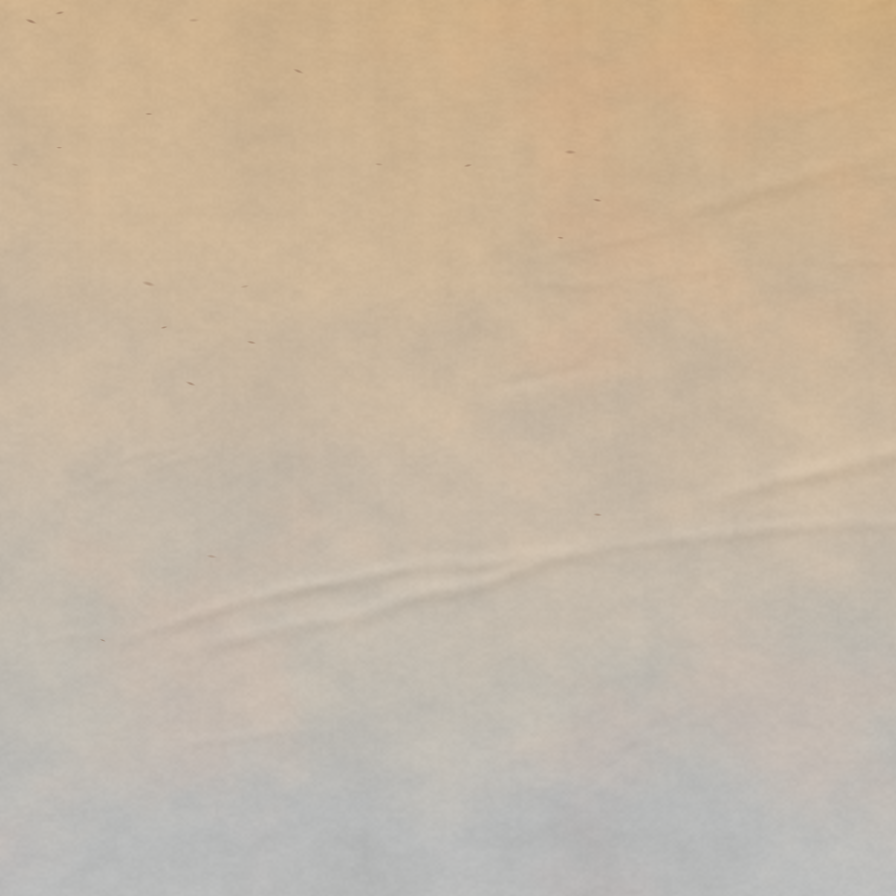
Give the GLSL for this texture, as a Shadertoy shader.

```glsl
// Smooth, softly lit hide: cool grey below warming to tan above, with
// cloudy stains, shallow rising creases, fine grain and a few dark specks.
// Built from a noise-bent colour ramp, bowed crease profiles and hashed cells.

const vec3 GREY  = vec3(0.728, 0.732, 0.730);
const vec3 STONE = vec3(0.753, 0.730, 0.690);
const vec3 SAND  = vec3(0.780, 0.722, 0.650);
const vec3 BEIGE = vec3(0.800, 0.712, 0.600);
const vec3 TAN   = vec3(0.802, 0.692, 0.552);
const vec3 OCHRE = vec3(0.790, 0.655, 0.470);
const vec3 BLUSH = vec3(0.010, -0.010, -0.012);
const vec3 SPECK = vec3(0.56, 0.42, 0.33);

const float TILT = 0.20;          // extra warmth towards the right
const float CLOUD_BEND = 0.24;    // how far stains shift the ramp
const float CLOUD_SHADE = 0.030;
const float MOTTLE_SHADE = 0.050;
const float FINE_SHADE = 0.034;
const float GRAIN = 0.030;
const float CREASE_DEPTH = 0.030;
const float SPECK_CELLS = 20.0;
const float SPECK_CHANCE = 0.20;
const int FAINT_CREASES = 22;

float hash(vec2 p) {
    return fract(sin(dot(p, vec2(127.1, 311.7))) * 43758.5453);
}

float noise(vec2 p) {
    vec2 i = floor(p), f = fract(p);
    f = f * f * (3.0 - 2.0 * f);
    return mix(mix(hash(i), hash(i + vec2(1, 0)), f.x),
               mix(hash(i + vec2(0, 1)), hash(i + vec2(1, 1)), f.x), f.y);
}

// Layered noise, centred on zero
float fbm(vec2 p) {
    float sum = -0.484, amp = 0.5;
    for (int i = 0; i < 5; i++) {
        sum += amp * noise(p);
        p = mat2(1.6, 1.2, -1.2, 1.6) * p + 17.3;
        amp *= 0.5;
    }
    return sum;
}

float ramp(float a, float b, float x) {
    return clamp((x - a) / (b - a), 0.0, 1.0);
}

// Base colour along the warmth axis, 0 = cool, 1 = warm
vec3 hideColour(float t) {
    vec3 c = mix(GREY, STONE, ramp(0.06, 0.27, t));
    c = mix(c, SAND, ramp(0.27, 0.49, t));
    c = mix(c, BEIGE, ramp(0.49, 0.73, t));
    c = mix(c, TAN, ramp(0.73, 0.95, t));
    return mix(c, OCHRE, ramp(0.95, 1.22, t));
}

// Bowed fold from a to b: shaded furrow with a lit lip above it
float crease(vec2 p, vec2 a, vec2 b, float bow, float width) {
    float s = (p.x - a.x) / (b.x - a.x);
    float y = mix(a.y, b.y, s) + 4.0 * bow * s * (1.0 - s);
    y += 0.008 * (noise(vec2(p.x * 15.0, a.y * 91.0)) - 0.5);
    float d = (p.y - y) / width;
    float fade = smoothstep(0.0, 0.3, s) * (1.0 - smoothstep(0.7, 1.0, s));
    float strength = 0.25 + 1.3 * noise(p * 14.0 + a * 40.0);
    return fade * strength * (0.7 * exp(-(d - 1.7) * (d - 1.7)) - exp(-d * d));
}

float mainCreases(vec2 p) {
    float h = crease(p, vec2(0.08, 0.255), vec2(0.70, 0.372), 0.034, 0.007);
    h += crease(p, vec2(0.16, 0.255), vec2(0.72, 0.395), -0.006, 0.008);
    h += crease(p, vec2(0.55, 0.370), vec2(1.25, 0.425), 0.006, 0.007);
    h += 0.8 * crease(p, vec2(0.68, 0.405), vec2(1.20, 0.545), -0.004, 0.009);
    h += 0.8 * crease(p, vec2(0.70, 0.740), vec2(1.20, 0.870), 0.003, 0.010);
    return h - 0.7 * crease(p, vec2(0.51, 0.545), vec2(0.69, 0.578), 0.012, 0.006);
}

// Short, barely visible wrinkles scattered along the same direction
float faintCreases(vec2 p) {
    float h = 0.0;
    for (int i = 0; i < FAINT_CREASES; i++) {
        float k = float(i);
        vec2 a = vec2(hash(vec2(k, 3.1)) * 1.1 - 0.15, hash(vec2(k, 7.7)));
        vec2 along = vec2(1.0, 0.4 * hash(vec2(k, 9.2)));
        h += crease(p, a, a + mix(0.08, 0.26, hash(vec2(k, 5.3))) * along, 0.005, 0.005);
    }
    return h;
}

// Tiny slanted marks, mostly in the upper left
float specks(vec2 p) {
    vec2 id = floor(p * SPECK_CELLS);
    vec2 centre = 0.25 + 0.5 * vec2(hash(id + 2.3), hash(id + 8.9));
    vec2 d = (fract(p * SPECK_CELLS) - centre) / SPECK_CELLS;
    d.y += d.x * mix(-0.2, 0.5, hash(id + 4.4));
    float zone = 0.08 + smoothstep(0.5, 0.8, p.y) * (1.0 - smoothstep(0.2, 0.7, p.x));
    float present = step(hash(id + 1.7), SPECK_CHANCE * zone);
    float r = length(d / (mix(0.5, 1.1, hash(id + 6.1)) * vec2(0.0060, 0.0022)));
    return present * (1.0 - smoothstep(0.1, 1.3, r)) * mix(0.2, 0.65, hash(id + 5.5));
}

void mainImage(out vec4 fragColor, in vec2 fragCoord) {
    vec2 p = fragCoord / iResolution.xy;

    // Warmth bent by broad stains
    float cloud = fbm(p * vec2(3.2, 4.2) + 5.0);
    float mottle = fbm(p * vec2(10.0, 13.0) + 31.0);
    float fine = fbm(p * vec2(34.0, 46.0) + 71.0);
    float warmth = p.y + TILT * (p.x - 0.45) * smoothstep(0.15, 0.9, p.y);
    vec3 col = hideColour(warmth + CLOUD_BEND * cloud + 0.16 * mottle + 0.06 * fine);

    // Pinkish patches, soft shading and vertical drip stains near the top
    col += BLUSH * smoothstep(0.0, 0.25, fbm(p * 4.5 + 57.0) + 0.4 * mottle);
    col += CLOUD_SHADE * cloud + MOTTLE_SHADE * mottle + FINE_SHADE * fine;
    col += 0.014 * (noise(p * vec2(44.0, 6.0)) - 0.5) * smoothstep(0.55, 1.0, p.y);

    // Folds, specks and grain
    col += CREASE_DEPTH * (mainCreases(p) + 0.30 * faintCreases(p));
    col = mix(col, SPECK, specks(p));
    float grain = mix(noise(p * vec2(140.0, 200.0)), noise(p * 310.0 + 9.0), 0.5);
    fragColor = vec4(clamp(col + GRAIN * (grain - 0.5), 0.0, 1.0), 1.0);
}
```
